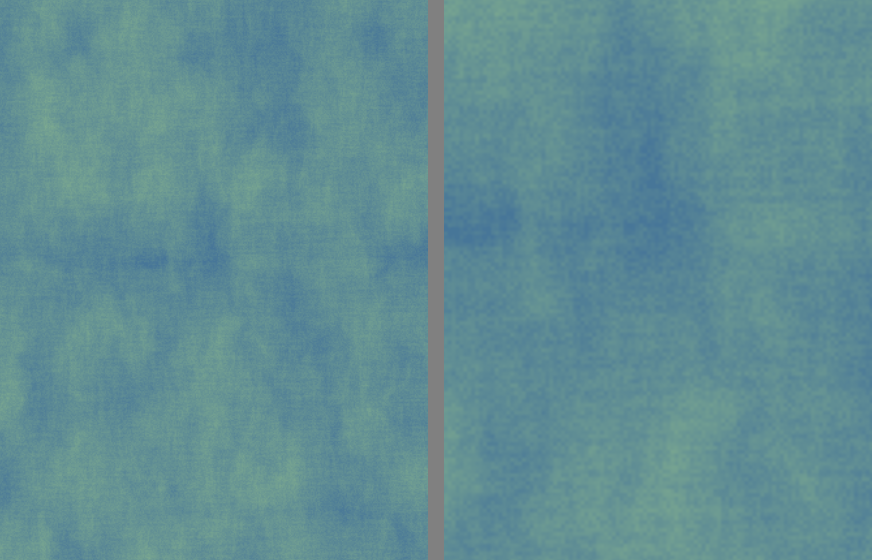
Left, the full canvas; right, a detail of the centre.
A WebGL 1 fragment shader for this texture:

```glsl
precision highp float;
// Draws a softly mottled, blue-green dyed cloth with fine threads and worn folds.

uniform vec2 u_resolution;

// Dye colours, from the deepest to the most faded
const vec3 DEEP_BLUE = vec3(0.305, 0.487, 0.592);
const vec3 FADED_GREEN = vec3(0.470, 0.647, 0.565);

// Lengths are in canvas heights, frequencies in cells per canvas height
const vec2 CLOUD_FREQ = vec2(13.5, 7.5);
const vec2 DRIFT_FREQ = vec2(5.0, 4.0);
const vec2 STREAK_FREQ = vec2(90.0, 24.0);
const vec2 WARP_FREQ = vec2(230.0, 45.0);
const vec2 WEFT_FREQ = vec2(32.0, 270.0);
const float GRAIN_FREQ = 430.0;

const float BASE_FADE = 0.465;
const float CLOUD_GAIN = 1.00;
const float DRIFT_GAIN = 0.12;
const float STREAK_GAIN = 0.14;
const float WARP_GAIN = 0.14;
const float WEFT_GAIN = 0.16;
const float GRAIN_GAIN = 0.29;

const float FOLD_HEIGHT = 0.532;
const float FOLD_STRENGTH = 0.40;
const float HEM_HEIGHT = 0.078;
const float HEM_STRENGTH = 0.18;

float hash(vec2 p) {
  vec3 q = fract(vec3(p.xyx) * 0.1031);
  q += dot(q, q.yzx + 33.33);
  return fract((q.x + q.y) * q.z);
}

float noise(vec2 p) {
  vec2 cell = floor(p);
  vec2 f = fract(p);
  f = f * f * (3.0 - 2.0 * f);
  float low = mix(hash(cell), hash(cell + vec2(1.0, 0.0)), f.x);
  float high = mix(hash(cell + vec2(0.0, 1.0)), hash(cell + 1.0), f.x);
  return mix(low, high, f.y);
}

// Noise centred on zero
float ripple(vec2 p) {
  return noise(p) - 0.5;
}

// Layered ripples, turned a little at each octave to hide the grid
float clouds(vec2 p) {
  float sum = 0.0;
  float weight = 0.52;
  for (int i = 0; i < 5; i++) {
    sum += weight * ripple(p);
    p = mat2(0.96, 0.28, -0.28, 0.96) * p * 2.07 + 17.3;
    weight *= 0.56;
  }
  return sum;
}

// A crease: dye gathers above it in some patches and wears away below others
float crease(vec2 p, float height) {
  float wobble = 0.022 * ripple(vec2(p.x * 9.0, height * 70.0))
               + 0.020 * ripple(p * vec2(34.0, 50.0));
  float d = p.y - height - wobble;
  float gathered = smoothstep(-0.014, 0.012, d) * exp(-max(d, 0.0) / 0.018);
  float worn = smoothstep(0.010, -0.014, d) * exp(min(d, 0.0) / 0.022);
  float dark = smoothstep(0.32, 0.72, noise(vec2(p.x * 7.0, height * 50.0)));
  float pale = smoothstep(0.25, 0.75, noise(vec2(p.x * 11.0, height * 37.0)));
  return 0.48 * worn * pale - gathered * (0.06 + 0.94 * dark);
}

void main() {
  vec2 p = gl_FragCoord.xy / u_resolution.y;

  // Frayed cloud edges
  vec2 fray = vec2(ripple(p * 28.0 + 5.0), ripple(p * 28.0 + 61.0));
  vec2 q = p + 0.022 * fray;

  // Mottled dye
  float fade = BASE_FADE;
  fade += CLOUD_GAIN * clouds(q * CLOUD_FREQ + 31.0);
  fade += DRIFT_GAIN * ripple(q * DRIFT_FREQ + 83.0);
  fade += STREAK_GAIN * ripple(q * STREAK_FREQ + 7.0);

  // Creases across the cloth
  fade += FOLD_STRENGTH * crease(p, FOLD_HEIGHT);
  fade += HEM_STRENGTH * crease(p, HEM_HEIGHT);

  // Weave and grain
  fade += WARP_GAIN * ripple(p * WARP_FREQ + 11.0);
  fade += WEFT_GAIN * ripple(p * WEFT_FREQ + 47.0);
  fade += GRAIN_GAIN * ripple(p * GRAIN_FREQ + 3.0);

  gl_FragColor = vec4(mix(DEEP_BLUE, FADED_GREEN, clamp(fade, -0.15, 1.15)), 1.0);
}
```
